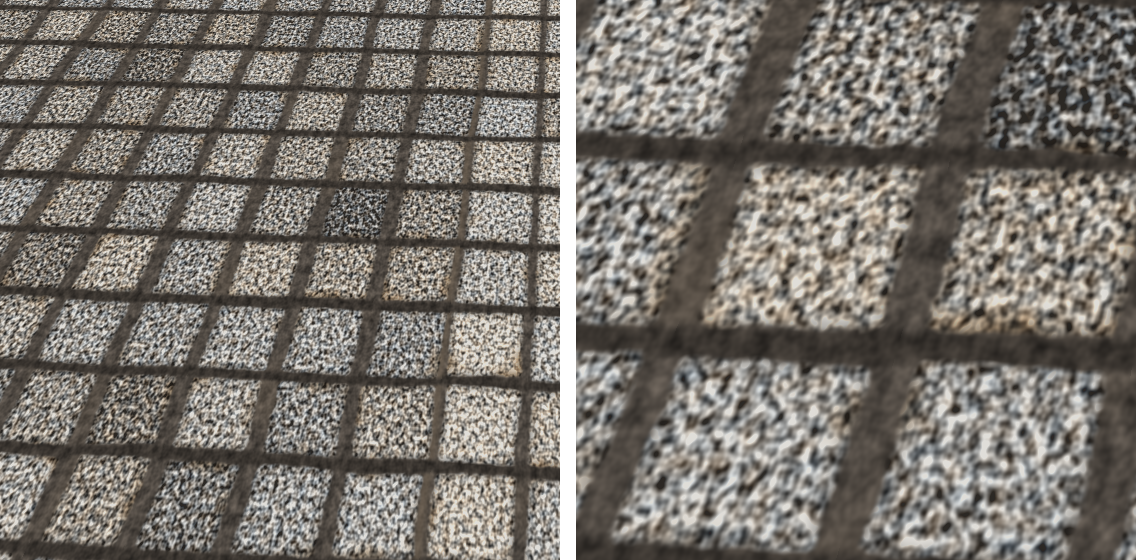
Left, the full canvas; right, a detail of the centre.
A WebGL 2 fragment shader for this texture:

```glsl
#version 300 es
precision highp float;

uniform vec2 u_resolution;
out vec4 fragColor;

vec2 hash2(vec2 p) {
    vec3 h = fract(p.xyx * vec3(0.1031, 0.1030, 0.0973));
    h += dot(h, h.yzx + 33.33);
    return fract((h.xx + h.yz) * h.zy);
}

// Gradient noise, roughly -0.7 to 0.7
float corner(vec2 cell, vec2 offset) {
    float angle = 6.2832 * hash2(cell + 200.0).x;
    return dot(vec2(cos(angle), sin(angle)), offset);
}

float gradientNoise(vec2 p) {
    vec2 i = floor(p);
    vec2 f = p - i;
    vec2 s = f * f * f * (f * (f * 6.0 - 15.0) + 10.0);
    vec2 e = vec2(0.0, 1.0);
    float low = mix(corner(i, f), corner(i + e.yx, f - e.yx), s.x);
    float high = mix(corner(i + e, f - e), corner(i + 1.0, f - 1.0), s.x);
    return mix(low, high, s.y);
}

// Half width of the upright joint with the given index; the right band is tighter
float jointHalfWidth(float index) {
    return index > -1.5 ? 0.05 : 0.085;
}

float roundedBox(vec2 p, vec2 halfSize, float radius) {
    vec2 d = abs(p) - halfSize + radius;
    return length(max(d, 0.0)) + min(max(d.x, d.y), 0.0) - radius;
}

// Receding ground: x counts columns, y counts rows toward the viewer
vec2 groundPosition(vec2 screen) {
    float tilted = screen.y - (screen.x - 0.52) * (0.02 + 0.035 * screen.y);
    float column = (screen.x - 1.0313) / (0.08 * (screen.y + 1.2135)) + 0.6;
    return vec2(column, 20.375 - 25.205 / (tilted + 1.2135));
}

void main() {
    vec2 screen = gl_FragCoord.xy / u_resolution;
    screen.y = 1.0 - screen.y;
    vec2 ground = groundPosition(screen);
    float pixel = 1.0 / (u_resolution.y * 0.08 * (screen.y + 1.2135));

    // Slightly wandering joints
    vec2 wander = vec2(gradientNoise(ground * 0.8), gradientNoise(ground * 0.7 + 31.0));
    vec2 laid = ground + wander * vec2(0.06, 0.05);
    vec2 id = floor(laid);
    vec2 random = hash2(id + 71.0);
    vec2 random2 = hash2(id + 137.0);

    // One stone, with its own size, turn and chipped edge
    float leftEdge = jointHalfWidth(id.x);
    float rightEdge = 1.0 - jointHalfWidth(id.x + 1.0);
    vec2 local = laid - id - vec2(0.5 * (leftEdge + rightEdge), 0.5);
    local += (random - 0.5) * 0.03;
    float turn = (random2.x - 0.5) * 0.05;
    local += turn * vec2(-local.y, local.x);
    vec2 halfSize = vec2(0.5 * (rightEdge - leftEdge), 0.442) - 0.02 * random2.yx;
    float edge = roundedBox(local, halfSize, 0.05);
    edge += 0.022 * gradientNoise(ground * 7.0) + 0.012 * gradientNoise(ground * 19.0);
    float soft = max(0.022, pixel);
    float stoneMask = 1.0 - smoothstep(-soft, soft, edge);

    // Granite: bright and dark crystals over the tone of the stone
    vec2 grainPoint = ground * vec2(18.0, 14.0);
    float grain = gradientNoise(grainPoint) + 0.75 * gradientNoise(grainPoint * 1.8 + 9.0);
    float stain = gradientNoise(ground * 2.3 + 5.0);
    float rightBand = step(-1.5, id.x);
    float tone = 0.555 + 0.10 * (random.x - 0.5) + 0.09 * rightBand;
    tone += 0.05 * (screen.y - 0.5) + 0.06 * stain;
    tone -= 0.13 * step(0.94, random2.y);
    vec3 tint = mix(vec3(0.985, 1.0, 1.005), vec3(1.035, 1.0, 0.945), random.y);
    vec3 stone = tint * (tone + 0.66 * grain) + vec3(0.012, 0.0, -0.012);
    vec3 fleck = vec3(0.06, 0.0, -0.06) * gradientNoise(grainPoint * 0.7 + 47.0);
    stone = clamp(stone + fleck, vec3(0.17, 0.155, 0.14), vec3(0.88, 0.87, 0.85));
    stone *= mix(0.78, 1.0, smoothstep(0.0, 0.09, -edge));

    // Sandy upright joints, dark shadowed cross joints
    float crossJoint = smoothstep(0.40, 0.47, abs(local.y));
    vec3 joint = mix(vec3(0.305, 0.28, 0.255), vec3(0.225, 0.205, 0.185), crossJoint);
    joint *= 1.0 + 0.45 * gradientNoise(ground * vec2(11.0, 7.0)) + 0.3 * grain;
    float sand = exp(-250.0 * pow(laid.x + 1.03, 2.0));
    sand += 0.5 * smoothstep(0.1, 0.5, gradientNoise(ground * 0.9 + 13.0));
    joint = mix(joint, vec3(0.46, 0.40, 0.33), 0.5 * clamp(sand, 0.0, 1.0) * (1.0 - crossJoint));

    // Brown dirt creeping over a few stone borders
    float dirt = smoothstep(-0.2, 0.0, edge) * smoothstep(0.05, 0.5, stain);
    stone = mix(stone, stone * vec3(0.86, 0.78, 0.68), dirt);

    fragColor = vec4(mix(joint, stone, stoneMask), 1.0);
}
```
